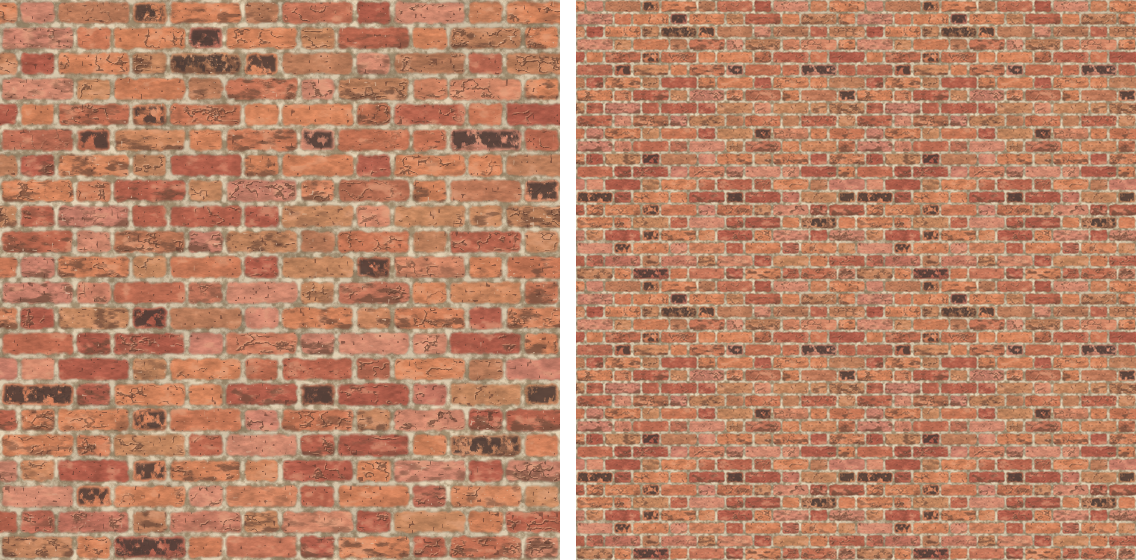
Left: one tile. Right: repeated 2 by 2.
Give the GLSL for this texture, as a WebGL 1 fragment shader.

```glsl
precision highp float;

// Weathered brick wall in Flemish bond: 22 courses, each with 5 long and 5 short bricks.
// Rounded boxes with ragged edges sit in sandy mortar; hashes give every brick its own
// clay colour, creases, pits and soot. All noise wraps, so the square tiles.

uniform vec2 u_resolution;

float hash(vec2 p) {
  return fract(sin(dot(p, vec2(12.9898, 78.233))) * 43758.5453);
}

float noise(vec2 p, vec2 period) {
  vec2 i = floor(p), f = fract(p);
  f = f * f * (3.0 - 2.0 * f);
  vec4 c = mod(vec4(i, i + 1.0), period.xyxy);
  return mix(mix(hash(c.xy), hash(c.zy), f.x),
             mix(hash(c.xw), hash(c.zw), f.x), f.y);
}

// Wrapping fractal noise with "cells" lattice cells across the canvas
float fbm(vec2 uv, vec2 cells, float seed) {
  float sum = 0.0, gain = 0.533;
  for (int k = 0; k < 4; k++) {
    sum += gain * noise(uv * cells + seed, cells);
    cells *= 2.0;
    gain *= 0.5;
    seed += 17.0;
  }
  return sum;
}

// Thin wandering lines along the middle level of the noise
float crease(vec2 uv, float seed) {
  return 1.0 - smoothstep(0.0, 0.07, abs(fbm(uv, vec2(44.0, 66.0), seed) - 0.5));
}

float roundedBox(vec2 p, vec2 halfSize, float radius) {
  vec2 d = abs(p) - halfSize + radius;
  return length(max(d, 0.0)) + min(max(d.x, d.y), 0.0) - radius;
}

vec3 mortarColor(vec2 uv) {
  float sand = fbm(uv, vec2(90.0), 3.0);
  float stain = fbm(uv, vec2(14.0), 8.0);
  vec3 color = mix(vec3(0.61, 0.53, 0.42), vec3(0.87, 0.80, 0.69), smoothstep(0.22, 0.72, sand));
  return color * (0.86 + 0.26 * stain);
}

vec3 brickColor(vec2 uv, vec2 q, vec2 id, bool isLong, float depth) {
  float seed = floor(hash(id + 5.0) * 90.0);
  float wear = hash(id + 21.0);

  // Clay: red to orange, some of it pink or tan
  vec3 color = mix(vec3(0.67, 0.36, 0.29), vec3(0.81, 0.51, 0.36),
                   smoothstep(0.1, 0.7, hash(id + 1.0)));
  float tint = hash(id + 9.0);
  color = mix(color, vec3(0.80, 0.54, 0.46), 0.75 * smoothstep(0.68, 0.85, tint));
  color = mix(color, vec3(0.73, 0.53, 0.38), 0.7 * (1.0 - smoothstep(0.12, 0.25, tint)));

  // Mottling and fine horizontal grain
  float mottle = fbm(uv, vec2(40.0, 60.0), seed);
  float grain = fbm(uv, vec2(100.0, 210.0), seed + 30.0);
  color *= 0.72 + 0.34 * mottle + 0.26 * grain;
  color = mix(color, vec3(0.84, 0.62, 0.49), 0.5 * smoothstep(0.55, 0.8, mottle));

  // Brown scorching, heaviest near the lower edge
  float scorch = smoothstep(0.45, 0.75, fbm(uv, vec2(50.0, 110.0), seed + 11.0) - 0.25 * q.y);
  color = mix(color, vec3(0.42, 0.29, 0.23), 0.75 * scorch * smoothstep(0.3, 0.8, wear));

  // Embossed creases: a dark groove beside a lit lip, in patches
  float patchy = smoothstep(0.42, 0.6, noise(uv * 44.0 + seed, vec2(44.0)));
  float creased = patchy * smoothstep(0.25, 0.5, hash(id + 13.0)) * smoothstep(0.0, 0.12, depth);
  color = mix(color, vec3(0.89, 0.68, 0.53), 0.45 * creased * crease(uv + vec2(0.0015, -0.002), seed));
  color = mix(color, vec3(0.31, 0.20, 0.16), 0.6 * creased * crease(uv, seed));

  // Dark pits and pale flecks
  float pits = noise(uv * 190.0 + seed, vec2(190.0));
  float flecks = noise(uv * 170.0 + seed + 40.0, vec2(170.0));
  color = mix(color, vec3(0.36, 0.23, 0.19), 0.6 * smoothstep(0.84, 0.96, pits));
  color = mix(color, vec3(0.88, 0.76, 0.65), 0.7 * wear * smoothstep(0.89, 0.98, flecks));

  // A few bricks are burnt, short ones more often
  float burnt = step(isLong ? 0.94 : 0.87, hash(id + 33.0));
  float soot = smoothstep(0.3, 0.55, fbm(uv, vec2(110.0, 80.0), seed + 7.0) + 0.15 * q.y);
  color = mix(color, vec3(0.29, 0.23, 0.21), 0.85 * burnt * soot * smoothstep(0.0, 0.16, depth));
  return color;
}

void main() {
  vec2 uv = gl_FragCoord.xy / u_resolution;

  // Bond: one unit is a course; a long and a short brick span 4.4 units
  vec2 p = uv * 22.0;
  float row = floor(p.y);
  float x = p.x - 1.48 - 2.2 * mod(row, 2.0);
  float pair = floor(x / 4.4 + 0.5);
  vec2 q = vec2(x - 4.4 * pair, fract(p.y) - 0.5);
  bool isLong = abs(q.x) < 1.465;
  float side = isLong ? 0.0 : (q.x < 0.0 ? -1.0 : 1.0);
  q.x -= 2.2 * side;
  vec2 id = vec2(mod(2.0 * pair + side, 10.0), row);

  // Ragged, softened outline
  float ragged = fbm(uv, vec2(70.0), 50.0) - 0.5;
  float d = roundedBox(q, vec2(isLong ? 1.375 : 0.645, 0.405), 0.16) + 0.16 * ragged;
  float cover = 1.0 - smoothstep(-0.065, 0.065, d);

  vec3 mortar = mortarColor(uv) * (0.9 + 0.1 * smoothstep(0.0, 0.09, d));
  vec3 brick = brickColor(uv, q, id, isLong, -d);
  gl_FragColor = vec4(mix(mortar, brick, cover), 1.0);
}
```
